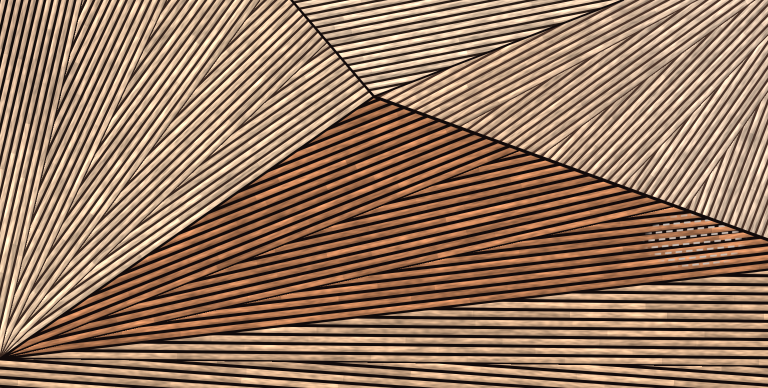
Write a Shadertoy shader that draws this texture.

```glsl
const vec2 APEX = vec2(0.964, 0.751);
const vec2 LEFT_HUB = vec2(0.0, 0.075);
const vec2 RIGHT_HUB = vec2(2.35, 1.292);
const vec2 TOP_END = vec2(0.751, 1.0);
const vec2 SPUR_END = vec2(1.606, 1.0);
const vec2 RIDGE_END = vec2(1.99, 0.378);
const vec2 BASE_END = vec2(1.99, 0.306);

// Slat directions in degrees, one per wedge of each fan
const float LEFT_FAN[10] = float[](-4.0, -0.6, 6.6, 12.7, 21.8, 35.0, 44.0, 54.0, 65.0, 77.0);
const float RIGHT_FAN[5] = float[](28.0, 36.0, 46.0, 55.0, 69.0);

float hash(vec2 p) {
    return fract(sin(dot(p, vec2(127.1, 311.7))) * 43758.55);
}

vec2 gradient(vec2 cell) {
    float a = 6.2832 * hash(cell);
    return vec2(cos(a), sin(a));
}

float gradientNoise(vec2 p) {
    vec2 i = floor(p), f = fract(p);
    vec2 u = f * f * (3.0 - 2.0 * f);
    float a = dot(gradient(i), f);
    float b = dot(gradient(i + vec2(1, 0)), f - vec2(1, 0));
    float c = dot(gradient(i + vec2(0, 1)), f - vec2(0, 1));
    float d = dot(gradient(i + vec2(1, 1)), f - vec2(1, 1));
    return mix(mix(a, b, u.x), mix(c, d, u.x), u.y);
}

// Positive on the upper side of a line running left to right
float lineSide(vec2 p, vec2 a, vec2 b) {
    vec2 d = normalize(b - a);
    return dot(p - a, vec2(-d.y, d.x));
}

float seam(vec2 p, vec2 a, vec2 b, float halfWidth, float px) {
    vec2 d = b - a;
    float dist = length(p - a - d * clamp(dot(p - a, d) / dot(d, d), 0.0, 1.0));
    return 1.0 - smoothstep(halfWidth - px * 0.5, halfWidth + px * 0.5, dist);
}

float leftFanAngle(float angle) {
    float result = LEFT_FAN[0];
    for (int i = 1; i < 10; i++) if (angle >= LEFT_FAN[i]) result = LEFT_FAN[i];
    return result;
}

float rightFanAngle(float angle) {
    float result = RIGHT_FAN[4];
    for (int i = 3; i >= 0; i--) if (angle <= RIGHT_FAN[i]) result = RIGHT_FAN[i];
    return result;
}

// Parallel boards with grain, butt joints and open gaps
vec3 slats(vec2 p, float angle, float spacing, float gap, vec3 wood, vec3 shadow, float px) {
    float a = radians(angle);
    vec2 along = vec2(cos(a), sin(a));
    float u = dot(p, along);
    float v = dot(p, vec2(-along.y, along.x)) / spacing;
    float row = floor(v), t = v - row;
    float board = floor(u * 4.0 + 7.0 * hash(vec2(row, angle)));
    float tone = 0.89 + 0.22 * hash(vec2(row + angle, board));
    float grain = gradientNoise(vec2(u * 18.0, v * 2.3 + angle))
                + 0.8 * gradientNoise(vec2(u * 55.0, v * 5.0));
    float shade = tone * (1.0 + 0.28 * grain) * mix(0.82, 1.05, smoothstep(0.15, 0.65, t));
    float fromGap = 0.5 - abs(t - 0.5);
    float w = 0.5 * px / spacing;
    float face = smoothstep(gap * 0.5 - w, gap * 0.5 + w, fromGap);
    return mix(shadow, wood * shade, face);
}

// Short pale openings spread through an oval patch
float glints(vec2 p, vec2 center, vec2 radius, float px) {
    float patchMask = 1.0 - smoothstep(0.75, 1.0, length((p - center) / radius));
    float v = (p.y - 0.1 * p.x) / 0.0185;
    float dash = abs(fract(p.x / 0.027 + 0.3 * floor(v)) - 0.5);
    float slit = abs(fract(v) - 0.5) * 0.0185;
    return patchMask * smoothstep(0.36, 0.26, dash) * (1.0 - smoothstep(0.001, 0.002 + px, slit));
}

vec3 facade(vec2 p, float px) {
    vec2 fromLeft = p - LEFT_HUB, toRight = RIGHT_HUB - p;
    float leftAngle = degrees(atan(fromLeft.y, fromLeft.x));
    float rightAngle = degrees(atan(toRight.y, toRight.x));
    float leftDir = leftFanAngle(leftAngle);
    bool upperRight = lineSide(p, TOP_END, APEX) > 0.0 && lineSide(p, APEX, RIDGE_END) > 0.0;
    vec3 black = vec3(0.065, 0.04, 0.04);
    vec3 umber = vec3(0.22, 0.15, 0.12);
    vec3 color;

    // Panels
    if (upperRight && lineSide(p, APEX, SPUR_END) > 0.0) {
        color = slats(p - APEX, 11.0, 0.0185, 0.32, vec3(0.93, 0.81, 0.69), umber * 0.7, px);
    } else if (upperRight) {
        vec3 wood = mix(vec3(0.88, 0.74, 0.61), vec3(0.90, 0.79, 0.69), smoothstep(1.2, 1.9, p.x));
        color = slats(p - RIGHT_HUB, rightFanAngle(rightAngle), 0.0185, 0.31, wood, umber * 1.3, px);
    } else if (leftAngle > 35.0) {
        float corner = smoothstep(0.5, 0.0, p.x) * smoothstep(0.3, 0.9, p.y);
        vec3 wood = mix(vec3(0.92, 0.79, 0.66), vec3(0.88, 0.74, 0.62), corner);
        color = slats(fromLeft, leftDir, 0.019, 0.31 + 0.05 * corner,
                      wood, mix(umber, black, corner), px);
    } else if (leftAngle > 6.6) {
        float blotch = gradientNoise(p * vec2(6.0, 12.0));
        vec3 wood = vec3(0.74, 0.495, 0.34) * (1.0 + 0.12 * blotch);
        color = slats(fromLeft, leftDir, 0.0215, 0.36, wood, black, px);
        color = mix(color, vec3(0.80, 0.74, 0.70), glints(p, vec2(1.79, 0.38), vec2(0.14, 0.08), px));
    } else {
        color = slats(fromLeft, leftDir, 0.0235, 0.33, vec3(0.85, 0.69, 0.55), black, px);
    }

    // Dark joints between panels
    float joint = max(seam(p, TOP_END, APEX, 0.003, px), seam(p, APEX, RIDGE_END, 0.004, px));
    joint = max(joint, seam(p, APEX, SPUR_END, 0.0025, px));
    joint = max(joint, seam(p, LEFT_HUB, APEX, 0.003, px));
    joint = max(joint, seam(p, LEFT_HUB, BASE_END, 0.0025, px));
    return mix(color, black, joint);
}

void mainImage(out vec4 fragColor, in vec2 fragCoord) {
    float px = 1.0 / iResolution.y;
    vec3 sum = vec3(0.0);
    // Four samples per pixel soften the ends of the boards
    for (int i = 0; i < 4; i++) {
        vec2 offset = 0.5 * vec2(i % 2, i / 2) - 0.25;
        sum += facade((fragCoord + offset) * px, px * 0.7);
    }
    fragColor = vec4(sum * 0.25, 1.0);
}
```
